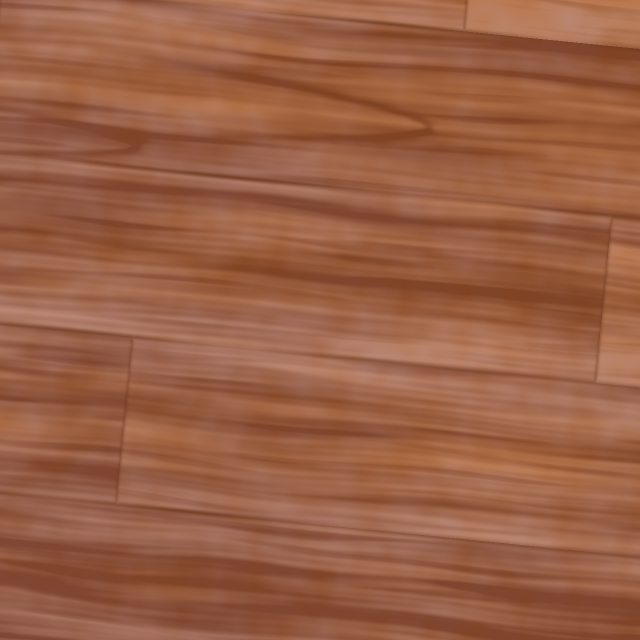
Reproduce this texture procedurally as a Shadertoy shader.

```glsl
const float SLOPE = 0.1;
const float ROW_HEIGHT = 0.2645;
const float ROW_OFFSET = 0.0235;
const float BOARD_LENGTH = 1.72;
const float STAGGER = 0.99;

const vec3 DARK_ORANGE  = vec3(0.52, 0.28, 0.15);
const vec3 LIGHT_ORANGE = vec3(0.71, 0.455, 0.295);
const vec3 DARK_PINK    = vec3(0.52, 0.30, 0.23);
const vec3 LIGHT_PINK   = vec3(0.705, 0.505, 0.43);
const vec3 SEAM_COLOUR  = vec3(0.42, 0.21, 0.11);

// Per-row character, cycling every four rows
const vec4 ROW_TONE     = vec4(0.31, 0.62, 0.68, 0.72);
const vec4 UPPER_STREAK = vec4(0.05, 0.147, 0.42, 0.29);
const vec4 LOWER_STREAK = vec4(0.255, 0.545, 0.81, 0.53);

vec2 gradientAt(vec2 cell) {
    vec3 h = fract(cell.xyx * vec3(0.1031, 0.1030, 0.0973));
    h += dot(h, h.yzx + 33.33);
    float angle = 6.2832 * fract((h.x + h.y) * h.z);
    return vec2(cos(angle), sin(angle));
}

float gradientNoise(vec2 p) {
    vec2 i = floor(p), f = p - i;
    vec2 w = f * f * f * (f * (f * 6.0 - 15.0) + 10.0);
    vec2 e = vec2(0.0, 1.0);
    float a = dot(gradientAt(i), f);
    float b = dot(gradientAt(i + e.yx), f - e.yx);
    float c = dot(gradientAt(i + e.xy), f - e.xy);
    float d = dot(gradientAt(i + e.yy), f - e.yy);
    return mix(mix(a, b, w.x), mix(c, d, w.x), w.y);
}

float softLine(float dist, float width) {
    float x = dist / width;
    return exp(-x * x);
}

// Parabolic growth ring with its tip pointing along the board
float growthRing(vec2 p, vec2 tip, float curve, float width) {
    vec2 q = p - tip;
    float field = q.x + curve * q.y * q.y;
    float dist = field / length(vec2(1.0, 2.0 * curve * q.y));
    return softLine(dist, width) * smoothstep(-0.8, 0.0, q.x);
}

// Long fibres at three scales, with short dark pores
float fibres(vec2 p, float fineness) {
    float broad = gradientNoise(p * vec2(1.6, 13.0));
    float medium = gradientNoise(p * vec2(2.4, 42.0) + 17.0);
    float fine = gradientNoise(p * vec2(4.0, 105.0) + 41.0);
    float pores = smoothstep(0.12, 0.42, gradientNoise(p * vec2(3.2, 62.0) + 29.0));
    return 0.62 * broad + 0.45 * medium + 0.45 * fineness * fine - 0.3 * pores;
}

vec3 woodColour(vec2 uv) {
    // Board coordinates: x along the grain, y downward across it
    vec2 p = vec2(uv.x + SLOPE * (1.0 - uv.y), 1.0 - uv.y - SLOPE * uv.x);
    float rowPosition = (p.y + ROW_OFFSET) / ROW_HEIGHT;
    float row = floor(rowPosition);
    float v = rowPosition - row;
    int rowKind = int(row) & 3;
    float boardPosition = (p.x - row * STAGGER) / BOARD_LENGTH;
    float board = floor(boardPosition);
    float ringed = rowKind == 0 ? 1.0 : 0.0;

    // Grain, shifted on every board
    float warp = gradientNoise(p * vec2(3.0, 6.0) + row * 5.0);
    vec2 grain = p + vec2(board * 7.3 + row * 3.7, warp * 0.012);
    float tone = ROW_TONE[rowKind] + 0.26 * (board + 1.0) - 0.1 * p.x;
    tone += 0.16 * cos(6.2832 * v) * (1.0 - ringed);
    tone += fibres(grain, 1.0 - 0.4 * ringed);

    // Dark streaks
    float presence = 0.75 + 0.8 * gradientNoise(grain * vec2(3.5, 5.0) + 9.0);
    float bend = v + 0.07 * warp;
    float streaks = softLine(bend - UPPER_STREAK[rowKind], 0.04)
                  + 0.85 * softLine(bend - LOWER_STREAK[rowKind], 0.04);
    tone -= 0.52 * presence * streaks;

    // Arched rings
    vec2 ringPoint = p + vec2(0.0, 0.012 * warp);
    float rings = growthRing(ringPoint, vec2(0.69, 0.13), 125.0, 0.0075)
                + growthRing(ringPoint, vec2(0.235, 0.206), 180.0, 0.0065);
    tone -= 0.55 * ringed * rings;

    // Pink board edges, orange hearts, small blotches
    float blotch = gradientNoise(uv * 13.0) + 0.7 * gradientNoise(uv * 31.0 + 5.0);
    float pink = 0.45 + 0.25 * cos(6.2832 * v) + 0.3 * smoothstep(0.72, 0.95, p.y);
    pink += 0.25 * (1.0 - uv.x) - 0.45 * uv.x * smoothstep(0.4, 0.9, uv.y);
    pink += 0.5 * blotch + 0.5 * gradientNoise(grain * vec2(3.0, 20.0) + 71.0);
    tone = clamp(tone + 0.12 * blotch, -0.1, 1.1);
    vec3 orangeWood = mix(DARK_ORANGE, LIGHT_ORANGE, tone);
    vec3 pinkWood = mix(DARK_PINK, LIGHT_PINK, tone);
    vec3 colour = mix(orangeWood, pinkWood, clamp(pink, 0.0, 1.0));

    // Seams between rows and butt joints between boards
    float seamDistance = min(v, 1.0 - v) * ROW_HEIGHT;
    float along = boardPosition - board;
    float jointDistance = min(along, 1.0 - along) * BOARD_LENGTH;
    float wear = 0.45 + 0.7 * gradientNoise(vec2(p.x * 4.0, floor(rowPosition + 0.5) * 2.7));
    float seam = wear * softLine(seamDistance, 0.004);
    float joint = 0.35 * softLine(jointDistance, 0.003);
    return mix(colour, SEAM_COLOUR, clamp(max(seam, joint), 0.0, 1.0));
}

void mainImage(out vec4 fragColor, in vec2 fragCoord) {
    // Four samples smooth the board edges
    vec3 total = vec3(0.0);
    for (int i = 0; i < 4; i++) {
        vec2 offset = vec2(i & 1, i >> 1) * 0.5 - 0.25;
        total += woodColour((fragCoord + offset) / iResolution.xy);
    }
    fragColor = vec4(total * 0.25, 1.0);
}
```
